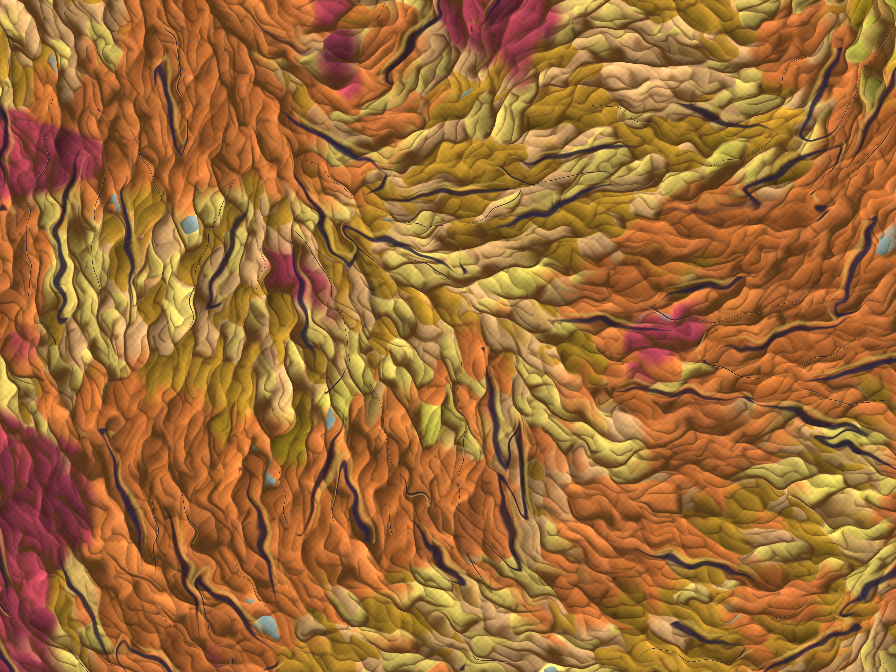
Give the GLSL for this texture, as a WebGL 1 fragment shader.

```glsl
precision highp float;
// Painterly field of slanted ochre, olive and rust strokes with dark gashes and a fine weave.

uniform vec2 u_resolution;

const vec3 OCHRE = vec3(0.63, 0.47, 0.15);
const vec3 STRAW = vec3(0.78, 0.68, 0.34);
const vec3 TAN = vec3(0.74, 0.57, 0.37);
const vec3 RUST = vec3(0.68, 0.37, 0.18);
const vec3 UMBER = vec3(0.40, 0.25, 0.11);
const vec3 PLUM = vec3(0.45, 0.18, 0.24);
const vec3 SLATE = vec3(0.42, 0.47, 0.44);
const vec3 INK = vec3(0.15, 0.11, 0.14);

struct Stroke {
  vec2 id;     // random values of the stroke
  vec2 local;  // position along and across it
  float gap;   // distance to the border with its neighbour
};

vec2 hash22(vec2 p) {
  vec3 q = fract(p.xyx * vec3(0.1031, 0.1030, 0.0973));
  q += dot(q, q.yzx + 33.33);
  return fract((q.xx + q.yz) * q.zy);
}

float noise(vec2 p) {
  vec2 cell = floor(p);
  vec2 f = fract(p);
  f = f * f * (3.0 - 2.0 * f);
  float low = mix(hash22(cell).x, hash22(cell + vec2(1.0, 0.0)).x, f.x);
  float high = mix(hash22(cell + vec2(0.0, 1.0)).x, hash22(cell + 1.0).x, f.x);
  return mix(low, high, f.y);
}

float patches(vec2 p, float scale) {
  return 0.65 * noise(p * scale) + 0.35 * noise(p * scale * 2.7 + 19.0);
}

// Slant of the strokes: falling to the right, rising in the upper right
float flowAngle(vec2 p) {
  float rise = smoothstep(1.1, 1.7, p.x + p.y);
  return -0.55 + 1.0 * rise + 2.4 * (noise(p * 3.0 + 7.0) - 0.5);
}

// Stretched cells, blended softly where they meet
Stroke strokes(vec2 p, float scale, float seed, float wobble) {
  vec2 q = p * scale;
  vec2 base = floor(q);
  vec4 sum = vec4(0.0);
  float total = 0.0;
  float nearest = 9.0;
  float second = 9.0;
  for (int j = -2; j <= 2; j++) {
    for (int i = -2; i <= 2; i++) {
      vec2 cell = base + vec2(float(i), float(j));
      vec2 jitter = hash22(cell + seed);
      vec2 id = hash22(cell + seed + 57.0);
      vec2 d = q - cell - jitter;
      float a = flowAngle((cell + jitter) / scale) + wobble * (id.y - 0.5);
      vec2 axis = vec2(cos(a), sin(a));
      vec2 local = vec2(dot(d, axis) * 0.5, dot(d, vec2(-axis.y, axis.x)) * 1.5);
      float dist = length(local);
      float weight = exp(-30.0 * dist);
      sum += weight * vec4(id, local);
      total += weight;
      second = min(second, max(nearest, dist));
      nearest = min(nearest, dist);
    }
  }
  sum /= total;
  return Stroke(sum.xy, sum.zw, second - nearest);
}

// Local colour: broad hue patches broken up stroke by stroke
vec3 pigment(vec2 p, vec2 id) {
  float pick = 0.6 * id.y + 0.4 * patches(p + 3.0, 3.0);
  vec3 color = mix(OCHRE, TAN, smoothstep(0.42, 0.47, pick));
  color = mix(color, STRAW, smoothstep(0.57, 0.62, pick));
  float green = smoothstep(0.52, 0.75, patches(p + 41.0, 2.5));
  color = mix(color, color * vec3(0.95, 1.06, 0.75), green);
  float warm = patches(p + 11.0, 3.2) + 0.22 * (id.x - 0.5);
  color = mix(color, RUST, 0.9 * smoothstep(0.56, 0.64, warm));
  float plum = patches(p + 27.0, 4.0) + 0.12 * (id.y - 0.5);
  color = mix(color, PLUM + vec3(0.16, 0.05, 0.03) * id.x, smoothstep(0.68, 0.76, plum));
  return mix(color, SLATE, smoothstep(0.955, 0.975, id.x));
}

// Lit upper flank, shadowed lower flank and crease
vec3 relief(vec3 color, Stroke s, float depth) {
  float light = 1.0 + depth * (0.45 * s.local.y + 0.3 * (s.id.x - 0.5));
  float lower = smoothstep(0.12, -0.3, s.local.y);
  float crease = lower * (1.0 - smoothstep(0.04, 0.38, s.gap));
  return mix(color * light, UMBER * 0.85, depth * crease * smoothstep(0.1, 0.6, s.id.y));
}

// Sparse tapered dark cuts with a pale rim
vec3 gashes(vec3 color, vec2 p) {
  Stroke s = strokes(p, 8.0, 83.0, 0.5);
  float taper = 0.35 * s.local.x * s.local.x;
  float present = smoothstep(0.52, 0.6, s.id.x);
  float cut = 1.0 - smoothstep(0.025, 0.075, abs(s.local.y) + taper);
  float rim = 1.0 - smoothstep(0.01, 0.06, abs(s.local.y - 0.11) + taper);
  color = mix(color, STRAW * 1.1, 0.5 * rim * present);
  return mix(color, INK + vec3(0.0, 0.02, 0.10) * s.id.y, 0.85 * cut * present);
}

float weave(vec2 p, float pitch) {
  vec2 wave = sin(p * 6.2832 / pitch);
  return wave.x * wave.y;
}

void main() {
  vec2 p = gl_FragCoord.xy / u_resolution.y;
  vec2 ragged = vec2(noise(p * 38.0), noise(p * 38.0 + 50.0)) - 0.5;
  vec2 warped = p + 0.016 * ragged;

  Stroke broad = strokes(warped, 21.0, 5.0, 1.2);
  Stroke fine = strokes(warped, 39.0, 131.0, 1.6);
  vec3 color = pigment(p, mix(broad.id, fine.id, 0.2));
  color = relief(color, fine, 0.55);
  color = relief(color, broad, 0.95);
  color = gashes(color, warped);
  color *= 1.0 + 0.035 * weave(p, 0.011) + 0.10 * (noise(p * 120.0) - 0.5);
  gl_FragColor = vec4(clamp(color, 0.0, 1.0), 1.0);
}
```
